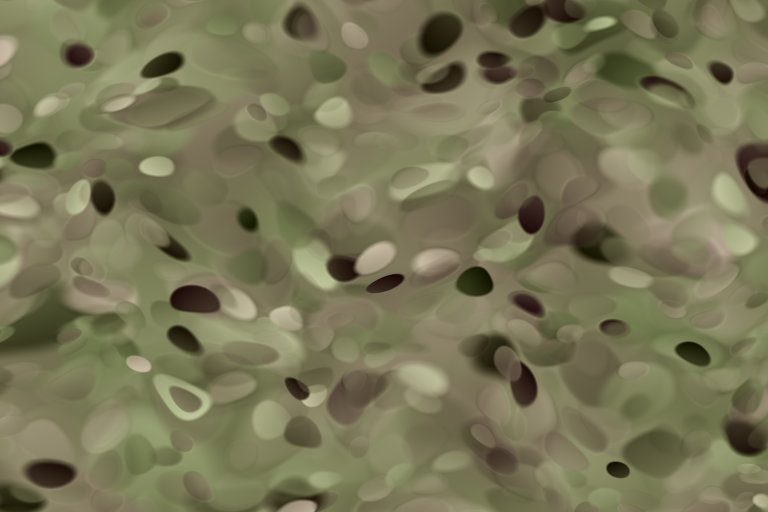
Write a Shadertoy shader that draws this texture.

```glsl
// Soft mottled olive camouflage: blurred, overlapping oval grains with faint rims.
// Four layers of jittered cells are painted over each other on a warped plane;
// each grain carries a tone and a green-to-mauve tint, mapped to a colour ramp.

#define LAYERS 4
#define BASE_SCALE 5.0      // coarsest cells per canvas height
#define LAYER_STEP 1.45     // growth of cell count per layer
#define STRETCH 1.25        // horizontal elongation of the grains
#define WARP 0.026          // strength of the flowing distortion
#define TONE_SPREAD 0.29    // contrast between grains
#define SHADE 0.10          // light-to-dark slope inside a grain
#define RIM 0.10            // strength of the thin outlines
#define DARK_SHARE 0.09     // chance of a dark blot in the fine layers
#define PALE_SHARE 0.05     // chance of a pale blot in the fine layers

const vec3 UMBER = vec3(0.16, 0.13, 0.07);
const vec3 OLIVE = vec3(0.49, 0.48, 0.35);
const vec3 CREAM = vec3(0.70, 0.69, 0.56);
const vec3 MAUVE_SHIFT = vec3(0.035, -0.025, 0.035);

vec4 hash4(vec2 cell) {
    vec4 h = fract(cell.xyxy * vec4(0.1031, 0.1030, 0.0973, 0.1099));
    h += dot(h, h.wzxy + 33.33);
    return fract((h.xxyz + h.yzzw) * h.zywx);
}

mat2 rotation(float angle) {
    float c = cos(angle), s = sin(angle);
    return mat2(c, s, -s, c);
}

// Layered sines, turned at each octave, bend the plane.
vec2 warp(vec2 p) {
    float frequency = 9.0, amplitude = WARP;
    for (int i = 0; i < 4; i++) {
        vec2 q = rotation(1.1 * float(i) + 0.4) * p;
        p += amplitude * sin(frequency * q.yx + vec2(1.3, 4.1) * float(i + 1));
        frequency *= 1.7;
        amplitude *= 0.6;
    }
    return p;
}

// Paints one layer of grains over the paint, which holds tone and tint.
vec2 paintGrains(vec2 paint, vec2 p, float layer) {
    vec2 grid = p * BASE_SCALE * pow(LAYER_STEP, layer) * vec2(1.0 / STRETCH, 1.0);
    grid += layer * vec2(7.31, 3.77) + 40.0;
    vec2 home = floor(grid);
    for (int y = -1; y <= 1; y++)
    for (int x = -1; x <= 1; x++) {
        vec2 cell = home + vec2(x, y);
        vec4 place = hash4(cell + 57.0 * layer);
        vec4 look = hash4(cell + 57.0 * layer + 211.0);

        // Tilted oval; distance is 1 on its outline
        vec2 q = rotation((place.z - 0.5) * 1.6) * (grid - cell - place.xy);
        q.y *= 1.0 + 0.4 * look.w;
        q /= mix(0.33, 0.62, place.w);
        float d = length(q);
        float softness = mix(0.2, 0.6, fract(look.x * 13.7));
        float mask = 1.0 - smoothstep(1.05 - softness, 1.05, d);

        // Tone, with rare dark and pale blots in the fine layers
        float opacity = mix(0.25, 0.95, look.w) * (1.0 - 0.12 * layer);
        float tone = (look.x + look.y - 1.0) * TONE_SPREAD;
        float tint = 2.0 * look.z - 1.0;
        float pick = fract(place.w * 17.3 + look.z * 5.1);
        if (layer > 1.5 && pick < DARK_SHARE) {
            tone = -0.36;
            opacity = 0.92;
        } else if (layer > 1.5 && pick > 1.0 - PALE_SHARE) {
            tone = 0.25;
            opacity = 0.85;
        }
        float heading = 6.283 * fract(look.y * 9.1 + place.x);
        tone += SHADE * dot(q, vec2(cos(heading), sin(heading)));
        paint = mix(paint, vec2(tone, tint), mask * opacity);

        // Partial outline, brightest towards the heading
        float ring = (d - 0.93) / 0.09;
        float side = dot(q, vec2(sin(heading), cos(heading)));
        paint.x += RIM * exp(-ring * ring) * side * opacity * look.z;
    }
    return paint;
}

vec3 ramp(float tone) {
    vec3 darker = mix(OLIVE, UMBER, min(-tone / 0.33, 1.25));
    vec3 lighter = mix(OLIVE, CREAM, min(tone / 0.21, 1.5));
    return tone < 0.0 ? darker : lighter;
}

void mainImage(out vec4 fragColor, in vec2 fragCoord) {
    vec2 p = fragCoord / iResolution.y;
    vec2 flow = warp(p);

    // Broad undertone, then grains from coarse to fine
    vec2 paint = vec2(0.04, 0.5) * sin(flow.yx * vec2(14.0, 6.0) + 3.0 * sin(flow * 5.0));
    for (int i = 0; i < LAYERS; i++)
        paint = paintGrains(paint, flow, float(i));

    vec3 colour = ramp(paint.x) + MAUVE_SHIFT * paint.y;
    fragColor = vec4(clamp(colour, 0.0, 1.0), 1.0);
}
```
